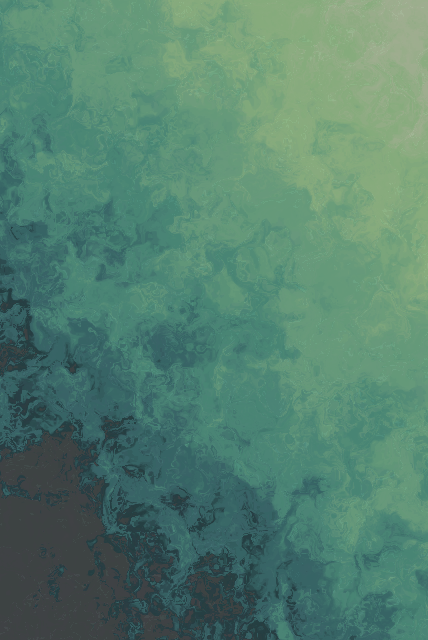
Write a WebGL 2 fragment shader that draws this background.

```glsl
#version 300 es
precision highp float;

uniform vec2 u_resolution;
out vec4 fragColor;

vec2 hash2(vec2 p) {
    return fract(sin(vec2(dot(p, vec2(127.1, 311.7)), dot(p, vec2(269.5, 183.3)))) * 43758.5);
}

// Smooth cellular noise: two random values blended between nearby cell centres
vec2 cellular(vec2 p) {
    vec2 base = floor(p), sum = vec2(0.0);
    float total = 0.0;
    for (int y = -1; y <= 1; y++) {
        for (int x = -1; x <= 1; x++) {
            vec2 cell = base + vec2(x, y);
            vec2 d = cell + 0.15 + 0.7 * hash2(cell) - p;
            float weight = exp(-9.0 * dot(d, d));
            sum += weight * (hash2(cell + 57.0) - 0.5);
            total += weight;
        }
    }
    return sum / total;
}

vec2 layered(vec2 p, int octaves) {
    vec2 sum = vec2(0.0);
    float amplitude = 0.5;
    for (int i = 0; i < octaves; i++) {
        sum += amplitude * cellular(p);
        p = mat2(1.6, 1.2, -1.2, 1.6) * p + 13.7;
        amplitude *= 0.6;
    }
    return sum;
}

// Flat steps with edges one pixel wide
float terrace(float v) {
    float width = clamp(fwidth(v), 0.01, 1.0);
    return floor(v) + smoothstep(1.0 - width, 1.0, fract(v));
}

// Random tone for each step, joined smoothly at the edges
float stepTone(float v) {
    float t = terrace(v);
    float level = floor(t);
    return mix(hash2(vec2(level, 3.0)).x, hash2(vec2(level + 1.0, 3.0)).x, t - level) - 0.5;
}

// Charcoal, teal, green and pale sand from low to high tone
vec3 ramp(float t) {
    vec3 c = vec3(0.245, 0.26, 0.267);
    c = mix(c, vec3(0.15, 0.24, 0.26), smoothstep(0.15, 0.20, t));
    c = mix(c, vec3(0.22, 0.39, 0.40), smoothstep(0.20, 0.29, t));
    c = mix(c, vec3(0.29, 0.52, 0.46), smoothstep(0.31, 0.46, t));
    c = mix(c, vec3(0.40, 0.60, 0.48), smoothstep(0.47, 0.62, t));
    c = mix(c, vec3(0.53, 0.67, 0.49), smoothstep(0.64, 0.81, t));
    return mix(c, vec3(0.62, 0.68, 0.56), smoothstep(0.82, 0.98, t));
}

void main() {
    vec2 uv = gl_FragCoord.xy / u_resolution;
    vec2 p = gl_FragCoord.xy / u_resolution.x;

    // Diagonal light, with a slow ripple
    float light = dot(uv, vec2(0.45, 0.55));
    light += 0.008 * sin(9.0 * p.x - 5.0 * p.y + 2.0 * sin(6.0 * p.y));

    // Folded marbling, rougher toward the dark corner
    vec2 fold = layered(p * 12.0, 3);
    vec2 marble = layered(p * 13.0 + 1.5 * fold, 4);
    float rough = mix(0.38, 0.19, smoothstep(0.2, 0.75, light));
    float bands = 17.0 * marble.y + 7.0 * fold.x;
    float tone = light + rough * (marble.x + 0.28 * stepTone(bands));
    tone = mix(tone, terrace(tone * 38.0) / 38.0, 0.8);
    vec3 color = ramp(tone);

    // Fine pale veins and cool stains
    float vein = abs(marble.y - 0.4 * fold.y);
    color += vec3(0.02, 0.035, 0.032) * (1.0 - smoothstep(0.003, 0.012, vein));
    color += vec3(0.016, -0.004, 0.012) * stepTone(bands * 0.7 + 9.0 * marble.x);

    fragColor = vec4(color, 1.0);
}
```
